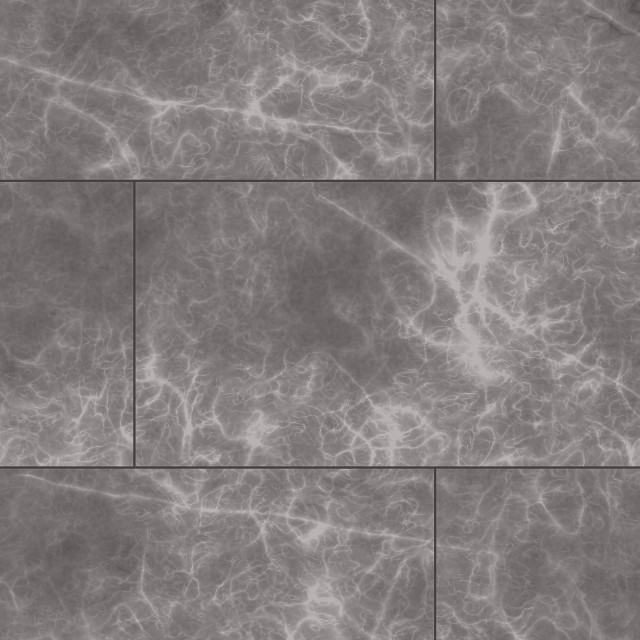
A three.js fragment shader for this texture:

```glsl
varying vec2 vUv;

vec2 hash2(vec2 p) {
  p = vec2(dot(p, vec2(127.1, 311.7)), dot(p, vec2(269.5, 183.3)));
  return fract(sin(p) * 43758.55) * 2.0 - 1.0;
}

float gradientNoise(vec2 p) {
  vec2 i = floor(p), f = fract(p);
  vec2 u = f * f * f * (f * (f * 6.0 - 15.0) + 10.0);
  float low = mix(dot(hash2(i), f),
                  dot(hash2(i + vec2(1.0, 0.0)), f - vec2(1.0, 0.0)), u.x);
  float high = mix(dot(hash2(i + vec2(0.0, 1.0)), f - vec2(0.0, 1.0)),
                   dot(hash2(i + 1.0), f - 1.0), u.x);
  return mix(low, high, u.y);
}

float fbm(vec2 p) {
  float sum = 0.0, amp = 1.0;
  for (int i = 0; i < 5; i++) {
    sum += amp * gradientNoise(p);
    p = mat2(0.8, 0.6, -0.6, 0.8) * p * 2.03 + 7.3;
    amp *= 0.55;
  }
  return sum;
}

// Broken network of thin veins, finer at each octave
float veinNetwork(vec2 p) {
  float sum = 0.0, amp = 1.0;
  p *= 3.4;
  for (int i = 0; i < 5; i++) {
    p = mat2(0.74, 0.67, -0.67, 0.74) * p * 1.85 + 3.7;
    float ridge = exp(-abs(gradientNoise(p * vec2(1.0, 1.4))) / 0.045);
    sum += amp * ridge * smoothstep(-0.25, 0.3, gradientNoise(p * 0.6 + 19.0));
    amp *= 0.87;
  }
  return sum;
}

// Long vein from a to b, with a bright core and a soft halo
float longVein(vec2 p, vec2 a, vec2 b, float width) {
  vec2 ab = b - a;
  float t = clamp(dot(p - a, ab) / dot(ab, ab), 0.0, 1.0);
  float d = length(p - a - ab * t);
  float taper = 0.35 + 0.65 * sin(3.14 * t);
  return exp(-d / (width * taper)) + 0.25 * exp(-d / (width * 5.0));
}

void main() {
  // Running bond: alternate rows move by half a tile
  vec2 tileSize = vec2(0.94, 0.448);
  float row = floor((vUv.y - 0.2695) / tileSize.y);
  float odd = mod(row, 2.0);
  vec2 grid = (vUv - vec2(0.21 + 0.47 * odd, 0.2695)) / tileSize;
  vec2 tile = vec2(floor(grid.x), row);
  vec2 local = fract(grid) * tileSize;

  vec2 stone = vUv + 9.0 * hash2(tile + 4.0);
  vec2 warp = vec2(fbm(stone * 6.0), fbm(stone * 6.0 + 31.0));
  vec2 bent = stone + 0.025 * warp;

  // Pale regions: a low band and right side, or one patch in odd rows
  float band = 1.0 - smoothstep(0.08, 0.24, local.y + 0.06 * warp.x);
  float side = step(0.0, tile.x) * smoothstep(0.28, 0.6, local.x + 0.06 * warp.y);
  float patchLight = exp(-12.0 * dot(local - vec2(0.82, 0.23), local - vec2(0.82, 0.23)));
  float pale = mix(max(band, 0.75 * side), 0.3 + 0.6 * patchLight, odd);
  float cloud = fbm(stone * vec2(3.2, 4.2));
  float veining = smoothstep(-0.35, 1.1, pale + 0.9 * cloud);

  // Ground, cloudy tone and grain
  float tone = 0.425 + 0.075 * cloud + 0.055 * pale;
  tone += 0.05 * fbm(bent * 24.0);
  tone += 0.035 * gradientNoise(stone * 130.0) + 0.025 * gradientNoise(stone * 230.0);

  // Fine veins and scratches
  tone += 0.17 * (0.25 + veining) * veinNetwork(bent);
  float scratch = exp(-abs(gradientNoise(bent * vec2(17.0, 38.0))) / 0.05);
  tone += 0.045 * scratch * veining;

  // Main diagonal veins and upright flares
  vec2 p = vUv + 0.012 * warp;
  float vein = longVein(p, vec2(-0.06, 0.92), vec2(0.26, 0.835), 0.004);
  vein += longVein(p, vec2(0.24, 0.84), vec2(0.61, 0.79), 0.003);
  vein += longVein(p, vec2(0.02, 0.255), vec2(0.74, 0.14), 0.004);
  vein += longVein(p, vec2(0.5, 0.69), vec2(0.79, 0.51), 0.004);
  vein += longVein(p, vec2(0.75, 0.53), vec2(1.05, 0.35), 0.0025);
  vein += longVein(p, vec2(0.785, 0.71), vec2(0.74, 0.55), 0.005);
  vein += longVein(p, vec2(0.88, 0.83), vec2(0.86, 0.735), 0.006);
  vein += longVein(p, vec2(0.9, 1.01), vec2(1.04, 0.92), 0.003);
  tone += 0.17 * vein * (0.75 + 0.9 * gradientNoise(stone * 32.0));

  // Sparse dark fissures
  float fissure = exp(-abs(gradientNoise(bent * vec2(9.0, 22.0) + 51.0)) / 0.06);
  tone -= 0.11 * fissure * smoothstep(0.12, 0.5, gradientNoise(stone * 5.0 + 73.0));

  tone = clamp(tone, 0.3, 0.72);
  vec3 color = vec3(tone, tone - 0.022, tone - 0.02);

  // Dark joints with a faint worn rim
  vec2 edge = min(local, tileSize - local);
  float joint = min(edge.x, edge.y);
  color += 0.035 * (1.0 - smoothstep(0.002, 0.005, joint));
  color = mix(vec3(0.27, 0.25, 0.25), color, smoothstep(0.0009, 0.0027, joint));

  gl_FragColor = vec4(color, 1.0);
}
```
